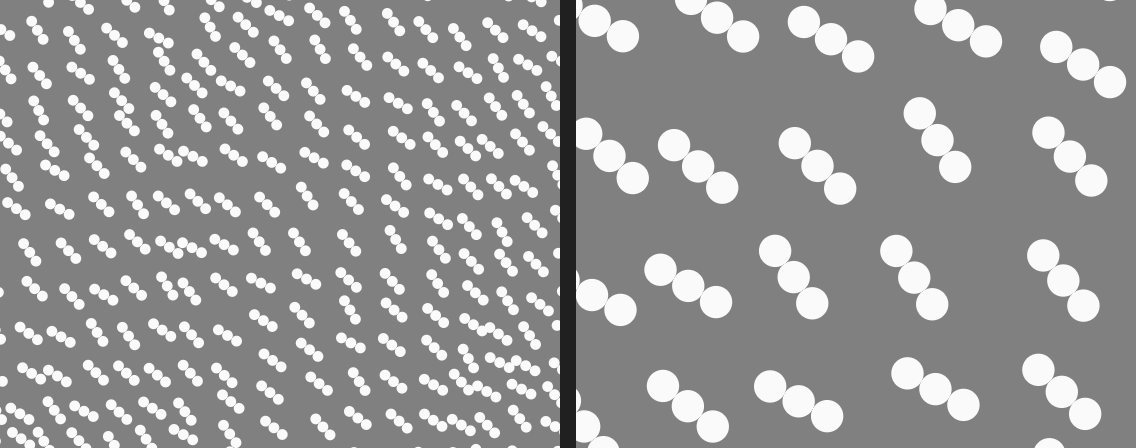
Left, the full canvas; right, a detail of the centre.
This pattern is drawn by a WebGL 1 fragment shader. Its source:

```glsl
precision highp float;
// Short chains of three touching white discs on grey, all leaning the same way.
// The chains sit on a square lattice that is bent by smooth gradient noise,
// then nudged and turned a little at random.

uniform vec2 u_resolution;

// Two random values from 0 to 1 per lattice point
vec2 hash2(vec2 p) {
  vec3 q = fract(p.xyx * vec3(0.1031, 0.1030, 0.0973));
  q += dot(q, q.yzx + 33.33);
  return fract((q.xx + q.yz) * q.zy);
}

float cornerSlope(vec2 corner, vec2 offset) {
  float angle = 6.2832 * hash2(corner).x;
  return dot(vec2(cos(angle), sin(angle)), offset);
}

// Gradient noise, about -0.7 to 0.7
float gradientNoise(vec2 p) {
  vec2 i = floor(p);
  vec2 f = p - i;
  vec2 u = f * f * f * (f * (f * 6.0 - 15.0) + 10.0);
  vec2 e = vec2(1.0, 0.0);
  float low = mix(cornerSlope(i, f), cornerSlope(i + e, f - e), u.x);
  float high = mix(cornerSlope(i + e.yx, f - e.yx), cornerSlope(i + 1.0, f - 1.0), u.x);
  return mix(low, high, u.y);
}

// Middle of the chain that belongs to a lattice cell
vec2 chainCentre(vec2 cell) {
  vec2 bend = vec2(gradientNoise(cell * 0.17 + 11.3), gradientNoise(cell * 0.17 + 47.8));
  vec2 jitter = hash2(cell + 71.0) - 0.5;
  return cell + 0.5 + 1.1 * bend + 0.24 * jitter;
}

// Signed distance to three discs in a row along the given angle
float chainDistance(vec2 p, float angle) {
  vec2 axis = vec2(cos(angle), sin(angle));
  vec2 q = vec2(dot(p, axis), dot(p, vec2(-axis.y, axis.x)));
  float disc = clamp(floor(q.x / 0.294 + 0.5), -1.0, 1.0);
  return length(q - vec2(disc * 0.294, 0.0)) - 0.148;
}

void main() {
  // Lattice units: 12.3 cells over the height
  float pixel = 12.3 / u_resolution.y;
  vec2 p = gl_FragCoord.xy * pixel + 20.0;
  vec2 home = floor(p);

  // Nearest chain among the surrounding cells
  float nearest = 10.0;
  for (int y = -2; y <= 2; y++) {
    for (int x = -2; x <= 2; x++) {
      vec2 cell = home + vec2(float(x), float(y));
      float angle = -0.785 + 0.62 * (hash2(cell + 137.0).y - 0.5);
      nearest = min(nearest, chainDistance(p - chainCentre(cell), angle));
    }
  }

  float cover = clamp(0.5 - nearest / pixel, 0.0, 1.0);
  vec3 grey = vec3(0.5);
  vec3 white = vec3(0.98);
  gl_FragColor = vec4(mix(grey, white, cover), 1.0);
}
```
